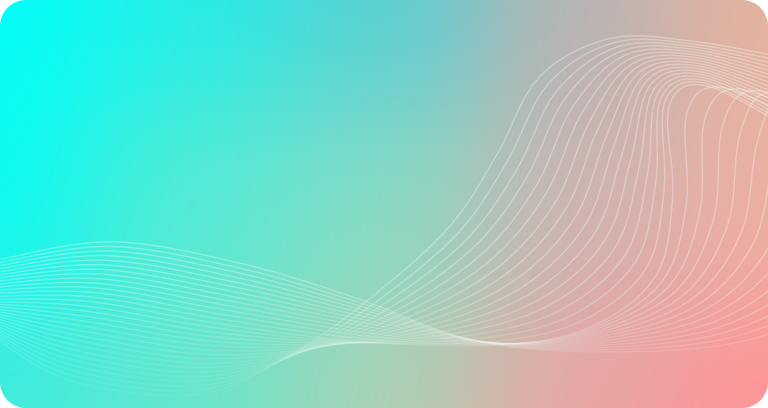
This background is drawn by a Shadertoy shader. Its source:

```glsl
// A rounded card with a soft cyan-to-pink mesh gradient, crossed by a twisted
// ribbon of thin pale strands. The gradient blends a grid of colours with
// Gaussian weights; strands are splines interpolated between three guides.

// Layout: the canvas spans CARD units, origin at the lower left.
const vec2 CARD = vec2(100.0, 53.0);
const float CORNER_RADIUS = 3.4;
const vec3 OUTSIDE_COLOR = vec3(1.0);

// Ribbon
const int STRANDS = 30;
const int KNOTS = 11;
const int STEPS = 7;              // line pieces per spline span
const float MIDDLE_SHARE = 0.55;  // position of the middle guide in the ribbon
const float HALF_WIDTH = 0.09;
const float FAINT = 0.07;
const float BRIGHT = 0.36;
const vec3 STRAND_COLOR = vec3(0.94, 0.98, 0.95);

const vec2 LEFT_GUIDE[KNOTS] = vec2[KNOTS](
    vec2(-1.3, 9.6), vec2(9.1, 3.6), vec2(26.0, 1.8), vec2(39.1, 7.7),
    vec2(50.1, 15.8), vec2(58.9, 24.0), vec2(64.8, 33.1), vec2(70.3, 43.1),
    vec2(79.4, 48.0), vec2(89.8, 47.7), vec2(102.9, 45.4));
const vec2 MIDDLE_GUIDE[KNOTS] = vec2[KNOTS](
    vec2(-1.3, 14.1), vec2(11.7, 13.8), vec2(28.6, 10.9), vec2(46.9, 8.6),
    vec2(65.1, 8.2), vec2(76.8, 10.5), vec2(85.3, 17.1), vec2(87.5, 27.5),
    vec2(87.0, 39.2), vec2(91.8, 41.9), vec2(102.9, 36.2));
const vec2 RIGHT_GUIDE[KNOTS] = vec2[KNOTS](
    vec2(-1.3, 19.0), vec2(14.3, 21.6), vec2(31.3, 18.8), vec2(46.9, 14.1),
    vec2(61.2, 8.9), vec2(76.8, 7.3), vec2(96.4, 8.6), vec2(110.7, 15.1),
    vec2(117.2, 28.1), vec2(119.1, 39.2), vec2(128.9, 41.4));

// Gradient mesh: rows from bottom to top, columns from left to right
const int COLS = 5;
const int ROWS = 3;
const vec2 MESH_SPREAD = vec2(0.16, 0.32);
const vec3 MESH[COLS * ROWS] = vec3[COLS * ROWS](
    vec3(0.26, 0.92, 0.87), vec3(0.41, 0.90, 0.80), vec3(0.68, 0.82, 0.70),
    vec3(0.92, 0.64, 0.64), vec3(1.00, 0.57, 0.59),
    vec3(0.04, 0.98, 0.94), vec3(0.34, 0.92, 0.83), vec3(0.53, 0.86, 0.77),
    vec3(0.81, 0.70, 0.69), vec3(0.93, 0.69, 0.64),
    vec3(0.00, 1.00, 0.98), vec3(0.14, 0.93, 0.90), vec3(0.34, 0.81, 0.83),
    vec3(0.72, 0.70, 0.70), vec3(0.90, 0.70, 0.62));

vec3 meshGradient(vec2 uv) {
    vec3 sum = vec3(0.0);
    float total = 0.0;
    for (int i = 0; i < COLS * ROWS; i++) {
        vec2 node = vec2(i % COLS, i / COLS) / vec2(COLS - 1, ROWS - 1);
        vec2 offset = (uv - node) / MESH_SPREAD;
        float weight = exp(-dot(offset, offset));
        sum += weight * MESH[i];
        total += weight;
    }
    return sum / total;
}

float segmentDistance(vec2 p, vec2 a, vec2 b) {
    vec2 ab = b - a;
    float t = clamp(dot(p - a, ab) / dot(ab, ab), 0.0, 1.0);
    return length(p - a - t * ab);
}

vec2 catmullRom(vec2 a, vec2 b, vec2 c, vec2 d, float t) {
    return b + 0.5 * t * (c - a + t * (2.0 * a - 5.0 * b + 4.0 * c - d
         + t * (3.0 * (b - c) + d - a)));
}

// Knot i of the strand at position k (0 to 1) across the ribbon
vec2 strandKnot(int i, float k) {
    i = clamp(i, 0, KNOTS - 1);
    return k < MIDDLE_SHARE
        ? mix(LEFT_GUIDE[i], MIDDLE_GUIDE[i], k / MIDDLE_SHARE)
        : mix(MIDDLE_GUIDE[i], RIGHT_GUIDE[i], (k - MIDDLE_SHARE) / (1.0 - MIDDLE_SHARE));
}

float strandDistance(vec2 p, float k) {
    float nearest = 1e3;
    vec2 a = strandKnot(0, k), b = a, c = strandKnot(1, k);
    for (int span = 0; span < KNOTS - 1; span++) {
        vec2 d = strandKnot(span + 2, k);
        // Skip spans whose padded bounds miss the point
        vec2 outside = abs(p - 0.5 * (b + c)) - 0.5 * abs(c - b);
        if (max(outside.x, outside.y) < 2.0) {
            vec2 from = b;
            for (int j = 1; j <= STEPS; j++) {
                vec2 to = catmullRom(a, b, c, d, float(j) / float(STEPS));
                nearest = min(nearest, segmentDistance(p, from, to));
                from = to;
            }
        }
        a = b; b = c; c = d;
    }
    return nearest;
}

void mainImage(out vec4 fragColor, in vec2 fragCoord) {
    vec2 uv = fragCoord / iResolution.xy;
    vec2 p = uv * CARD;
    float pixel = CARD.x / iResolution.x;
    vec3 color = meshGradient(uv);

    // Strands, fading towards the bottom
    float opacity = mix(FAINT, BRIGHT, smoothstep(1.0, 20.0, p.y));
    for (int i = 0; i < STRANDS; i++) {
        float d = strandDistance(p, float(i) / float(STRANDS - 1));
        float cover = clamp((HALF_WIDTH - d) / pixel + 0.5, 0.0, 1.0);
        color = mix(color, STRAND_COLOR, opacity * cover);
    }

    // Rounded card edge
    vec2 q = abs(p - 0.5 * CARD) - 0.5 * CARD + CORNER_RADIUS;
    float edge = length(max(q, 0.0)) - CORNER_RADIUS;
    color = mix(color, OUTSIDE_COLOR, clamp(edge / pixel + 0.5, 0.0, 1.0));
    fragColor = vec4(color, 1.0);
}
```
